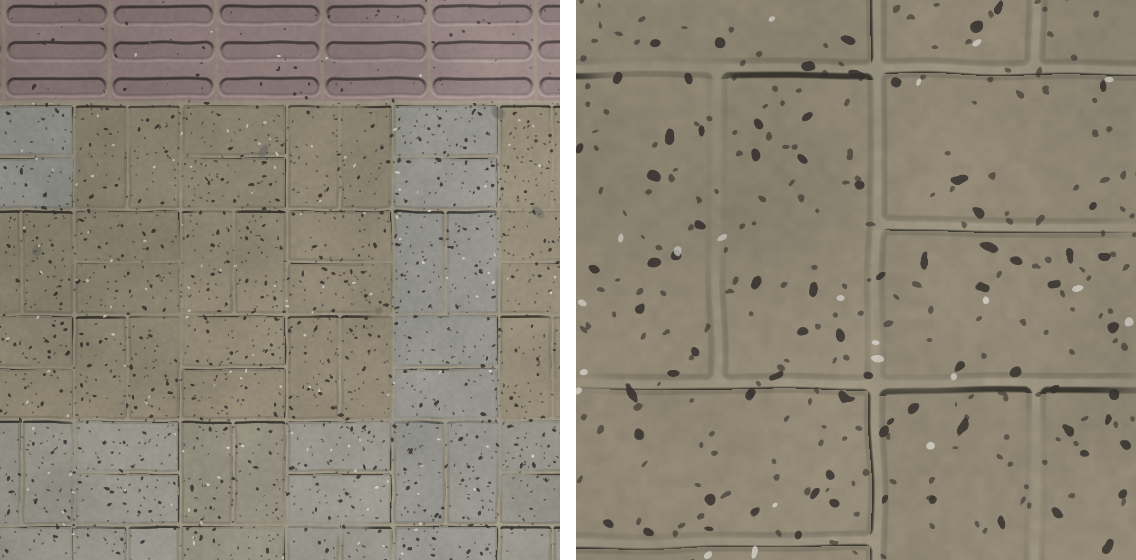
Left, the full canvas; right, a detail of the centre.
A Shadertoy shader for this texture:

```glsl
// Worn basket-weave pavers below a band of reddish tactile tiles with raised bars.
// Brick and bar distance functions give joints and edge shadows; hashed cells
// scatter stone chips and stains, and layered noise adds dirt and fading.

const vec2 BLOCK = vec2(0.1895, 0.188);   // size of one pair of bricks
const vec2 CORNER = vec2(0.133, 0.814);   // top left of block (0, 0)
const vec2 TILE = vec2(0.190, 0.0645);    // spacing of the tactile bars

const vec3 TAN = vec3(0.525, 0.495, 0.425);
const vec3 GREY = vec3(0.535, 0.535, 0.510);
const vec3 MORTAR = vec3(0.575, 0.545, 0.475);
const vec3 ROSE = vec3(0.525, 0.460, 0.450);
const vec3 CHIP = vec3(0.20, 0.18, 0.17);
const vec3 QUARTZ = vec3(0.80, 0.79, 0.76);

float hash(vec2 p) {
    vec3 q = fract(vec3(p.xyx) * 0.1031);
    q += dot(q, q.yzx + 33.33);
    return fract((q.x + q.y) * q.z);
}

vec2 hash2(vec2 p) {
    return vec2(hash(p + 17.3), hash(p + 71.9));
}

float noise(vec2 p) {
    vec2 i = floor(p), f = fract(p);
    f = f * f * (3.0 - 2.0 * f);
    return mix(mix(hash(i), hash(i + vec2(1, 0)), f.x),
               mix(hash(i + vec2(0, 1)), hash(i + vec2(1, 1)), f.x), f.y);
}

float fbm(vec2 p) {
    float sum = 0.0, amp = 0.5;
    for (int i = 0; i < 4; i++) {
        sum += amp * noise(p);
        p = p * 2.03 + 19.1;
        amp *= 0.5;
    }
    return sum;
}

float boxDistance(vec2 p, vec2 halfSize, float radius) {
    vec2 d = abs(p) - halfSize + radius;
    return length(max(d, 0.0)) + min(max(d.x, d.y), 0.0) - radius;
}

// Coverage of a thin soft line centred on distance zero
float line(float d, float width, float px) {
    return 1.0 - smoothstep(width * 0.4, width + px, abs(d));
}

// Coverage of irregular spots, with the given share of cells filled
float spots(vec2 uv, float cells, float share, float radius, float px) {
    vec2 p = uv * cells, id = floor(p);
    float cover = 0.0;
    for (int y = -1; y <= 1; y++)
    for (int x = -1; x <= 1; x++) {
        vec2 c = id + vec2(x, y), r = hash2(c + cells);
        float turn = 6.283 * hash(c + 5.7), size = radius * mix(0.45, 1.0, r.x * r.y);
        vec2 d = p - c - r;
        d = mat2(cos(turn), sin(turn), -sin(turn), cos(turn)) * d * vec2(1.0, 1.0 + r.x);
        float edge = length(d) / cells - size * (0.6 + 0.8 * noise(p * 5.0));
        float filled = step(hash(c + 41.0), share);
        cover = max(cover, filled * (1.0 - smoothstep(-px, px, edge)));
    }
    return cover;
}

// Basket-weave bricks: neighbouring blocks turn by a quarter
vec3 paving(vec2 uv, float px) {
    vec2 grid = vec2(uv.x - CORNER.x, CORNER.y - uv.y) / BLOCK;
    vec2 id = floor(grid), f = fract(grid);
    bool stacked = mod(id.x + id.y, 2.0) > 0.5;
    vec2 split = stacked ? vec2(0, 1) : vec2(1, 0);
    vec2 side = step(0.5, f) * split;
    vec2 halfSize = BLOCK * (0.5 - 0.25 * split);
    vec2 local = (f - 0.5 + split * 0.25 - side * 0.5) * BLOCK;

    // Greyer blocks in one column, one corner and the lower rows
    float grey = max(step(abs(id.x - 3.0), 0.1), step(length(id - vec2(-1, 0)), 0.1));
    grey = max(grey, step(2.5, id.y) * (abs(id.x - 1.0) < 0.1 ? 0.35 : 0.8));
    vec3 color = mix(TAN, GREY, grey);
    color *= 0.97 + 0.05 * hash(id + 3.1) + 0.03 * hash(id * 2.0 + side);

    // Mortar with a shadow along the top and right brick edges
    float d = boxDistance(local, halfSize - 0.0042, 0.003);
    float worn = smoothstep(0.25, 0.6, noise(uv * 13.0 + 4.0));
    float joint = smoothstep(-0.001 - px, 0.002 + px, d);
    color = mix(color, MORTAR, joint * mix(0.5, 0.95, worn));
    float lit = step(local.x / halfSize.x, 0.96) * step(-0.93, local.y / halfSize.y);
    float shade = line(d, 0.0022, px) * mix(0.15, 0.6, worn);
    return color * (1.0 - shade * mix(1.0, 0.2, lit));
}

// Three rows of rounded bars on each tactile tile
vec3 tactile(vec2 uv, float px) {
    vec2 grid = vec2(uv.x - 0.0065, uv.y - 0.813) / TILE;
    vec2 p = (fract(grid) - 0.5) * TILE;
    float d = boxDistance(p, vec2(0.087, 0.0145), 0.013);
    vec3 color = ROSE * (0.97 + 0.06 * hash(vec2(floor(grid.x), 2.0)));
    color *= 1.0 - 0.06 * (1.0 - smoothstep(-px, px, d));
    float rim = line(d, 0.0028, px);
    color *= 1.0 - rim * mix(0.12, 0.5, smoothstep(-0.004, 0.013, p.y));
    color += 0.07 * line(d - 0.003, 0.003, px) * smoothstep(0.004, -0.012, p.y);
    float seam = 0.095 - abs(p.x);
    return mix(color, MORTAR * 0.96, 0.7 * line(seam, 0.0035, px));
}

void mainImage(out vec4 fragColor, in vec2 fragCoord) {
    vec2 uv = fragCoord / iResolution.xy;
    float px = 0.8 / iResolution.y;
    vec2 bent = uv + 0.003 * (vec2(noise(uv * 24.0), noise(uv * 24.0 + 50.0)) - 0.5);
    float band = smoothstep(-0.001 - px, 0.001 + px, bent.y - 0.815);
    vec3 color = mix(paving(bent, px), tactile(bent, px), band);
    color = mix(color, MORTAR, 0.8 * line(bent.y - 0.816, 0.005, px));

    // Stains, dark chips and pale quartz
    float chips = mix(1.0, 0.22, band);
    color = mix(color, vec3(0.36, 0.36, 0.35), 0.5 * spots(uv, 6.0, 0.17, 0.018, 0.004));
    color = mix(color, CHIP, 0.85 * spots(uv, 46.0, 0.28 * chips, 0.0062, px));
    color = mix(color, CHIP, 0.6 * spots(uv, 80.0, 0.26 * chips, 0.0036, px));
    color = mix(color, QUARTZ, 0.75 * spots(uv, 52.0, 0.07 * chips, 0.0048, px));

    // Grain, dirt and light falling toward the lower right
    color *= 0.92 + 0.16 * fbm(uv * 9.0);
    color *= 0.95 + 0.10 * fbm(uv * 150.0);
    color *= 0.97 + 0.13 * smoothstep(0.3, 1.6, uv.x + 1.0 - uv.y);
    color += 0.05 * band * smoothstep(0.3, 1.0, uv.x);
    fragColor = vec4(color, 1.0);
}
```
